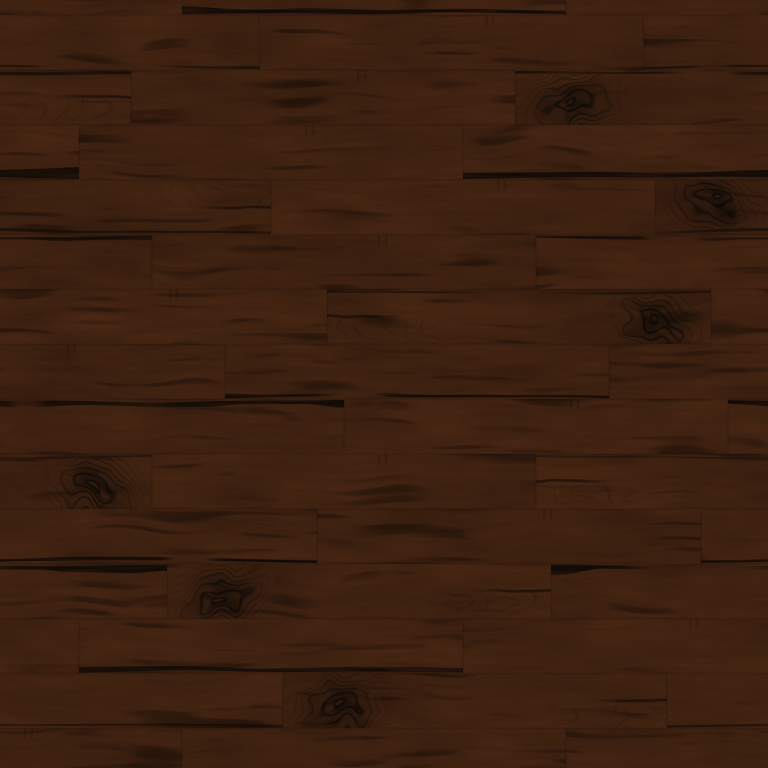
This texture is drawn by a Shadertoy shader. Its source:

```glsl
// Dark walnut plank floor: staggered boards with grain, knots and charred edges.
#define ROWS 14
#define ROW_OFFSET 0.0198
#define PLANK_ASPECT 7.0
#define WOOD vec3(0.267, 0.142, 0.071)
#define CHAR vec3(0.055, 0.035, 0.022)
#define CLOUD_DEPTH 0.26
#define WISP_DEPTH 0.30
#define GRAIN_DEPTH 0.12
#define KNOT_POS vec2(0.15, 0.64)

// Start of the marked plank in each row, from the top, as a share of the width.
const float START[ROWS] = float[ROWS](0.838, 0.671, 0.603, 0.853, 0.698, 0.426, 0.293,
                                      0.948, 0.698, 0.913, 0.718, 0.103, 0.868, 0.237);
// Charring strength of that plank: positive on its top edge, negative on its bottom.
const float EDGE[ROWS] = float[ROWS](-0.8, 0.8, -1.7, -0.8, 0.9, 0.7, -1.0,
                                     1.6, 0.6, -1.0, 1.5, -1.1, -0.7, -1.5);

float hash(vec2 p) {
    vec3 q = fract(p.xyx * vec3(0.1031, 0.1030, 0.0973));
    q += dot(q, q.yzx + 33.33);
    return fract((q.x + q.y) * q.z);
}

float noise(vec2 p) {
    vec2 i = floor(p), f = fract(p);
    f = f * f * (3.0 - 2.0 * f);
    return mix(mix(hash(i), hash(i + vec2(1, 0)), f.x),
               mix(hash(i + vec2(0, 1)), hash(i + vec2(1, 1)), f.x), f.y);
}

float fbm(vec2 p) {
    float sum = 0.0, amp = 0.5;
    for (int i = 0; i < 4; i++) {
        sum += amp * noise(p);
        p = p * 2.03 + 17.3;
        amp *= 0.5;
    }
    return sum / 0.9375;
}

// Thin contour lines of a field, one per unit.
float contour(float field, float width) {
    return 1.0 - smoothstep(0.0, width, abs(fract(field) - 0.5));
}

// Dark, tapering streak running along one edge; d is the distance from it.
float charredEdge(float u, float d, float strength, float seed, float px) {
    float ends = pow(abs(2.0 * u - 1.0), 2.0);
    float heavy = max(strength - 0.8, 0.0);
    float swell = smoothstep(0.25, 0.75, noise(vec2(u * 5.0, seed)));
    float width = 0.018 * strength + 0.07 * heavy * ends * swell + 0.012 * swell;
    float center = 0.02 + width + 0.06 * noise(vec2(u * 4.0, seed + 9.0)) * (1.0 - ends);
    float core = 1.0 - smoothstep(width - px * 0.5, width + px, abs(d - center));
    float fibre = 0.65 + 0.35 * noise(vec2(u * 9.0, d * 45.0 + seed));
    float halo = 0.25 * exp(-d * 8.0) * swell;
    float fade = smoothstep(0.12, 0.45, noise(vec2(u * 6.0, seed + 21.0)) + 0.3 * ends);
    return max(core * fibre * fade * min(strength, 1.0), halo);
}

// Swirled knot near one end, arched growth rings and a short crack at the other.
float knotFigure(vec2 uv, float seed) {
    vec2 k = (uv - KNOT_POS) * vec2(PLANK_ASPECT, 1.0);
    vec2 bend = vec2(noise(k * 3.0 + seed), noise(k * 3.0 + seed + 40.0)) - 0.5;
    vec2 w = k + bend * 0.4;
    w.y += 0.35 * w.x;
    float blotch = exp(-dot(w, w) * vec2(4.5).x);
    float swirl = contour(length(w * vec2(0.8, 1.7)) * 5.0, 0.24) * exp(-dot(k, k) * 2.0);
    float smoke = exp(-dot(k * vec2(0.55, 1.6), k * vec2(0.55, 1.6)));
    float mark = 0.5 * blotch * (0.4 + noise(w * vec2(4.0, 13.0))) + 0.5 * swirl + 0.16 * smoke;

    float arch = uv.x * 18.0 + 11.0 * pow(uv.y - 0.67, 2.0) + 1.5 * noise(uv * vec2(16.0, 5.0) + seed);
    float zone = smoothstep(0.62, 0.8, uv.x) * smoothstep(0.45, 0.6, uv.y) * smoothstep(1.0, 0.85, uv.y);
    mark += 0.28 * zone * contour(arch, 0.15) * noise(uv * vec2(30.0, 8.0) + seed);
    float crackY = 0.49 + 0.04 * (noise(vec2(uv.x * 20.0, seed)) - 0.5);
    mark += 0.6 * smoothstep(0.78, 0.9, uv.x) * (1.0 - smoothstep(0.01, 0.04, abs(uv.y - crackY)));
    return mark;
}

void mainImage(out vec4 fragColor, in vec2 fragCoord) {
    vec2 canvas = fragCoord / iResolution.xy;
    float px = float(ROWS) / iResolution.y;

    // Board layout: two planks per row, each with local coordinates from 0 to 1.
    float y = (1.0 - canvas.y - ROW_OFFSET) * float(ROWS);
    int row = int(mod(floor(y), float(ROWS)));
    float along = fract(canvas.x - START[row]) * 2.0;
    float plank = floor(along);
    vec2 uv = vec2(fract(along), fract(y));
    float seed = float(row) * 13.7 + plank * 71.3;

    // Soft clouds, wavy grain and dark wisps.
    vec2 p = uv * vec2(PLANK_ASPECT, 1.0) + vec2(seed, seed * 0.37);
    p.y += 0.16 * (noise(p * vec2(0.9, 1.5)) - 0.5);
    float cloud = fbm(p * vec2(0.8, 2.2));
    float grain = 0.6 * noise(p * vec2(1.1, 13.0)) + 0.4 * noise(p * vec2(2.5, 29.0));
    float wisp = smoothstep(0.58, 0.9, noise(p * vec2(0.75, 10.0) + 5.0))
               * smoothstep(0.38, 0.65, fbm(p * vec2(0.6, 1.8) + 31.0));
    float shade = 0.93 + 0.05 * (hash(vec2(seed, 3.0)) - 0.5);
    shade += CLOUD_DEPTH * (0.5 - cloud) + GRAIN_DEPTH * (grain - 0.5) - WISP_DEPTH * wisp;

    // Knots on every other row, some boards turned around; small ticks on plain boards.
    float mark = 0.0;
    bool knotRow = row % 2 == (row < 7 ? 1 : 0) && row > 0;
    if (knotRow && plank == (row < 10 ? 0.0 : 1.0)) {
        vec2 turned = uv;
        if (row == 5 || row == 8) turned.x = 1.0 - uv.x;
        if (row == 3) turned.y = 1.0 - uv.y;
        mark += knotFigure(turned, seed);
    } else if (plank > 0.5) {
        float tick = abs(abs(uv.x - 0.6) - 0.009);
        mark += 0.22 * (1.0 - smoothstep(0.001, 0.005, tick)) * smoothstep(0.28, 0.1, uv.y);
    }

    // Charred edge and the faint joints between boards.
    if (plank < 0.5) {
        float d = EDGE[row] > 0.0 ? uv.y : 1.0 - uv.y;
        mark = max(mark, charredEdge(uv.x, d, abs(EDGE[row]), seed, px));
    }
    vec2 gap = min(uv, 1.0 - uv) * vec2(PLANK_ASPECT, 1.0);
    float joint = 1.0 - smoothstep(0.0, 0.02 + px, min(gap.x, gap.y));
    shade -= 0.10 * joint;

    fragColor = vec4(mix(WOOD * shade, CHAR, clamp(mark, 0.0, 0.95)), 1.0);
}
```
